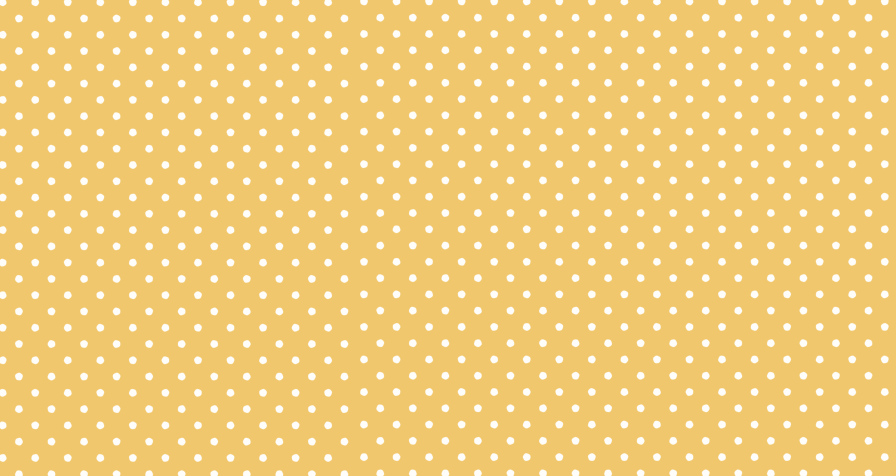
Give the GLSL for this pattern, as a Shadertoy shader.

```glsl
float hash(vec2 p) {
    return fract(sin(dot(p, vec2(127.1, 311.7))) * 43758.5);
}

// Signed distance to a round dot with a slightly uneven rim, in pitch units
float dotDistance(vec2 q, float seed) {
    vec2 id = round(q);
    vec2 d = q - id;
    float phase = 6.2832 * hash(id + seed);
    float angle = atan(d.y, d.x + 1e-5);
    float wobble = 0.003 * sin(5.0 * angle + phase) + 0.002 * sin(3.0 * angle - phase);
    return length(d) - 0.1165 - wobble;
}

void mainImage(out vec4 fragColor, in vec2 fragCoord) {
    // Canvas height is one unit, measured down from the top
    vec2 p = fragCoord / iResolution.y;
    p.y = 1.0 - p.y;

    // The sheet to the right of the seam sits slightly out of register
    vec2 origin = vec2(0.0056, 0.0047);
    if (p.x > 0.744) origin += vec2(0.0069, -0.0017);

    // Two square lattices, offset by half a pitch, form the staggered rows
    float pitch = 0.06838;
    vec2 q = (p - origin) / pitch;
    float dist = min(dotDistance(q, 0.0), dotDistance(q - 0.5, 17.0));

    float edge = 0.75 / (iResolution.y * pitch);
    float cover = 1.0 - smoothstep(-edge, edge, dist);

    vec3 ground = vec3(0.945, 0.782, 0.428);
    vec3 white = vec3(0.995, 0.992, 0.982);
    fragColor = vec4(mix(ground, white, cover), 1.0);
}
```
